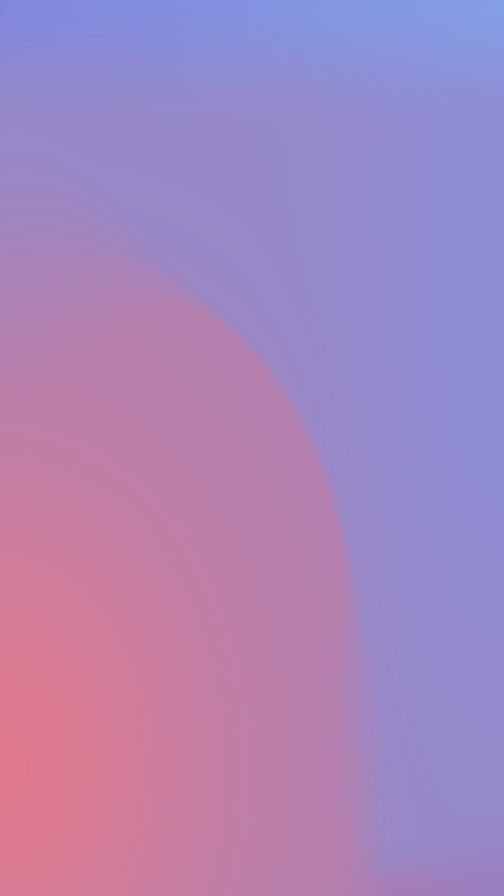
This background is drawn by a Shadertoy shader. Its source:

```glsl
// A soft gradient backdrop: a rose dome rising from the lower left against
// a lavender sky that turns blue at the top. The dome is a stretched ellipse
// whose rim is crisp at the upper right and melts away on the left and below.

const vec2 CANVAS = vec2(0.5625, 1.0);

const vec3 ROSE       = vec3(0.875, 0.480, 0.560);
const vec3 MAUVE      = vec3(0.700, 0.503, 0.688);
const vec3 LAVENDER   = vec3(0.590, 0.538, 0.788);
const vec3 PERIWINKLE = vec3(0.562, 0.550, 0.828);
const vec3 INDIGO     = vec3(0.505, 0.530, 0.865);
const vec3 AZURE      = vec3(0.515, 0.622, 0.900);
const vec3 PLUM       = vec3(0.655, 0.475, 0.695);
const vec3 VIOLET     = vec3(0.605, 0.490, 0.745);

// Gaussian falloff around a centre, with separate radii per axis.
float glow(vec2 p, vec2 centre, vec2 radii) {
    vec2 q = (p - centre) / radii;
    return exp(-dot(q, q));
}

// Approximate distance to an ellipse with a straight-sided lower half.
float domeDistance(vec2 p, vec2 centre, vec2 radii) {
    vec2 q = p - centre;
    radii.x += 0.05 * max(-q.y, 0.0);
    q.y = max(q.y, 0.0);
    return (length(q / radii) - 1.0) * radii.x;
}

// Half width of the rim: wide on the left, moderate below, thin elsewhere.
float rimSoftness(vec2 p) {
    float left = 1.0 - smoothstep(0.0, 0.24, p.x);
    float below = 1.0 - smoothstep(0.18, 0.40, p.y);
    return 0.006 + 0.135 * left + 0.034 * below;
}

// Lavender field, blue top band and purple floor.
vec3 skyColour(vec2 p) {
    float across = p.x / CANVAS.x;
    float cool = smoothstep(0.45, 1.0, across) * smoothstep(-0.1, 0.6, p.y);
    vec3 colour = mix(LAVENDER, PERIWINKLE, cool);

    vec3 top = mix(INDIGO, AZURE, across);
    colour = mix(colour, top, smoothstep(0.85, 1.01, p.y));

    vec3 ground = mix(PLUM, VIOLET, smoothstep(0.72, 1.0, across));
    float floorTop = mix(0.06, 0.10, smoothstep(0.75, 1.0, across));
    return mix(colour, ground, 1.0 - smoothstep(-0.015, floorTop, p.y));
}

// Mauve body warmed by a glow on the left side.
vec3 domeColour(vec2 p) {
    float warmth = glow(p, vec2(0.0, 0.14), vec2(0.245, 0.34));
    return mix(MAUVE, ROSE, warmth);
}

void mainImage(out vec4 fragColor, in vec2 fragCoord) {
    vec2 p = fragCoord / iResolution.xy * CANVAS;

    float d = domeDistance(p, vec2(0.078, 0.290), vec2(0.316, 0.417));
    float softness = rimSoftness(p);
    float dome = 1.0 - smoothstep(-softness, softness, d);

    // A faint warm halo spills over the rim into the sky.
    float halo = 0.24 * exp(-max(d, 0.0) / 0.045);
    vec3 sky = mix(skyColour(p), MAUVE, halo);

    fragColor = vec4(mix(sky, domeColour(p), dome), 1.0);
}
```
